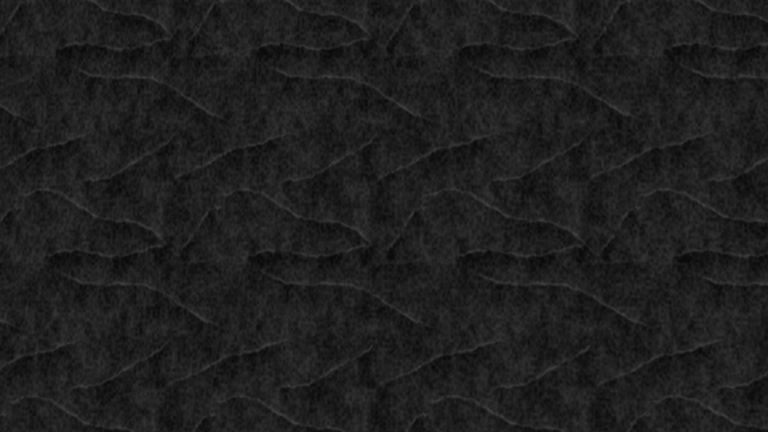
Give the GLSL for this texture, as a WebGL 2 fragment shader.

```glsl
#version 300 es
precision highp float;
// Draws dark, creased slate: a repeating tile of lit ridges over mottled stone.

uniform vec2 u_resolution;
out vec4 fragColor;

const float PI = 3.14159265;
const float TILE_SIZE = 0.479;                 // in canvas heights
const vec2 TILE_ORIGIN = vec2(0.146, 0.403);
const vec3 STONE_TINT = vec3(1.0, 1.0, 1.005);
const float STONE_TONE = 0.125;

vec2 hash2(vec2 p) {
    vec3 q = fract(p.xyx * vec3(0.1031, 0.1030, 0.0973));
    q += dot(q, q.yzx + 33.33);
    return fract((q.xx + q.yz) * q.zy);
}

// Value noise that wraps every `period` cells, centred on zero.
float valueNoise(vec2 p, vec2 period) {
    vec2 cell = floor(p);
    vec2 f = fract(p);
    f = f * f * (3.0 - 2.0 * f);
    float a = hash2(mod(cell, period)).x;
    float b = hash2(mod(cell + vec2(1, 0), period)).x;
    float c = hash2(mod(cell + vec2(0, 1), period)).x;
    float d = hash2(mod(cell + 1.0, period)).x;
    return mix(mix(a, b, f.x), mix(c, d, f.x), f.y) - 0.5;
}

// Distance to the nearest scattered seed, wrapping every `period` cells.
float cellNoise(vec2 p, vec2 period) {
    vec2 cell = floor(p);
    float nearest = 2.0;
    for (int y = -1; y <= 1; y++) {
        for (int x = -1; x <= 1; x++) {
            vec2 neighbour = cell + vec2(x, y);
            vec2 seed = neighbour + hash2(mod(neighbour, period));
            nearest = min(nearest, length(seed - p));
        }
    }
    return nearest;
}

// One wavy crease: bright crest, faint light above, soft shadow below.
// wave = amplitude, frequency, phase along the crease from -1 to 1.
float crease(vec2 p, vec2 middle, vec2 reach, float bend, vec3 wave, float width) {
    vec2 d = p - middle;
    d -= round(d);
    float t = d.x / reach.x;
    float angle = wave.y * t + wave.z;
    float curve = reach.y * t + bend * (1.0 - t * t) + wave.x * sin(angle);
    curve += 0.003 * sin(23.0 * t + wave.z) + 0.002 * sin(41.0 * t);
    float slope = (reach.y - 2.0 * bend * t + wave.x * wave.y * cos(angle)) / reach.x;
    float s = (d.y - curve) * inversesqrt(1.0 + slope * slope);
    float crest = 0.085 * exp(-s * s / (width * width));
    float side = smoothstep(-width, width, s);
    float lit = 0.016 * side * exp(-abs(s) / 0.035);
    float shade = 0.038 * (1.0 - side) * exp(-abs(s) / 0.055);
    float uneven = 0.8 + 0.2 * sin(9.0 * t + 2.0 * wave.z);
    float ends = 1.0 - smoothstep(0.7, 1.05, abs(t));
    return ends * (crest * uneven + lit - shade);
}

float allCreases(vec2 p, float width) {
    float relief = 0.0;
    // Upper brow and the spur rising from its foot
    relief += crease(p, vec2(0.176, 0.155), vec2(0.423, -0.15), 0.08, vec3(0.033, 5.3, -1.73), width);
    relief += crease(p, vec2(0.699, 0.126), vec2(0.11, 0.125), 0.045, vec3(0.015, 4.0, 0.0), width);
    // Middle shelf and its faint link to the next tile
    relief += crease(p, vec2(0.227, 0.019), vec2(0.33, 0.02), 0.008, vec3(0.022, 4.2, 3.88), width);
    relief += 0.45 * crease(p, vec2(0.745, -0.02), vec2(0.2, 0.0), 0.0, vec3(0.006, 5.0, 1.0), width);
    // Long falling crease
    relief += crease(p, vec2(0.414, -0.169), vec2(0.44, -0.138), 0.0, vec3(0.04, 4.0, 1.2), width);
    // Two rising creases
    relief += crease(p, vec2(0.329, 0.495), vec2(0.26, 0.133), -0.055, vec3(0.008, 6.0, 0.6), width);
    relief += crease(p, vec2(0.861, 0.476), vec2(0.33, 0.123), 0.045, vec3(0.008, 8.0, 2.0), width);
    return relief;
}

// Blotches repeat with the tile; the finest grain does not.
float stoneMottle(vec2 p) {
    vec2 broad = vec2(7, 5), streak = vec2(24, 15), grain = vec2(48, 36);
    float tone = 0.045 * valueNoise(p * broad, broad);
    tone += 0.065 * valueNoise(p * streak, streak);
    tone += 0.055 * (cellNoise(p * grain, grain) - 0.45);
    tone += 0.06 * valueNoise(p * vec2(85, 70), vec2(997));
    return tone;
}

// Slight keystone and bulge, so that repeats differ a little in width.
vec2 tileSpace(vec2 p) {
    float centre = 0.863;
    p.x = centre + (p.x - centre) * (1.0 + 0.07 * (p.y - 0.611));
    vec2 q = (p - TILE_ORIGIN) / TILE_SIZE;
    q.x += 0.04 * sin(PI * q.x / 3.0);
    return q;
}

void main() {
    vec2 p = tileSpace(gl_FragCoord.xy / u_resolution.y);
    float pixel = 1.0 / (u_resolution.y * TILE_SIZE);
    float crestWidth = max(0.008, pixel);
    float tone = STONE_TONE + stoneMottle(p) + allCreases(p, crestWidth);
    fragColor = vec4(STONE_TINT * clamp(tone, 0.045, 0.3), 1.0);
}
```
